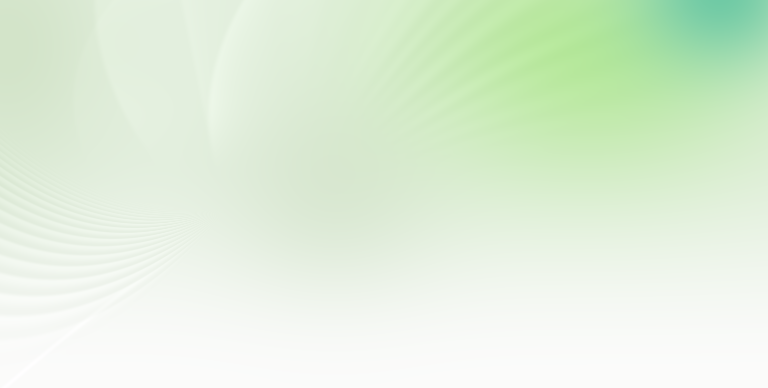
A WebGL 1 fragment shader for this background:

```glsl
precision highp float;
// Soft pale-green backdrop: a vertical wash with elliptical colour glows,
// overlaid with translucent ribbons, a pleated fan and faint curved rays.
// Positions are in canvas heights, with the origin at the lower left.
uniform vec2 u_resolution;

const vec3 PAPER = vec3(0.984, 0.984, 0.982);
const vec3 MIST = vec3(0.892, 0.938, 0.874);
const vec3 SAGE = vec3(0.822, 0.890, 0.782);
const vec3 MOSS = vec3(0.844, 0.900, 0.814);
const vec3 LIME = vec3(0.712, 0.908, 0.600);
const vec3 TEAL = vec3(0.435, 0.790, 0.645);

vec2 hashGradient(vec2 cell) {
  float h = fract(sin(dot(cell, vec2(127.1, 311.7))) * 43758.5);
  return vec2(cos(6.2832 * h), sin(6.2832 * h));
}

float gradientNoise(vec2 p) {
  vec2 i = floor(p), f = fract(p);
  vec2 w = f * f * f * (f * (f * 6.0 - 15.0) + 10.0);
  vec2 e = vec2(1.0, 0.0);
  float a = dot(hashGradient(i), f);
  float b = dot(hashGradient(i + e.xy), f - e.xy);
  float c = dot(hashGradient(i + e.yx), f - e.yx);
  float d = dot(hashGradient(i + e.xx), f - e.xx);
  return mix(mix(a, b, w.x), mix(c, d, w.x), w.y);
}

float glow(vec2 p, vec2 center, vec2 radius) {
  vec2 d = (p - center) / radius;
  return exp(-dot(d, d));
}

// Soft step at zero, then a slow fade over the given width.
float ribbon(float d, float edge, float width) {
  return smoothstep(-edge, edge, d) * exp(-max(d, 0.0) / width);
}

// Pleats that converge on a tip and sag toward the left.
float fan(vec2 p, vec2 tip) {
  float d = max(tip.x - p.x, 0.001);
  float bend = (tip.y - p.y) / d + 0.9 * d;
  float phase = fract(10.0 * log(max(bend, 0.05)));
  float pleat = smoothstep(0.0, 0.25, phase) * (1.0 - smoothstep(0.25, 1.0, phase));
  float range = smoothstep(0.15, 0.45, bend) * (1.0 - smoothstep(0.9, 1.3, bend));
  return (pleat - 0.5) * range * smoothstep(0.01, 0.2, d);
}

// Gently curved streaks spreading up and right from a hub.
float rays(vec2 p, vec2 hub) {
  vec2 v = p - hub;
  float r = length(v);
  float angle = atan(v.y, v.x) + 0.15 * r;
  float fine = sin(angle * 75.0 + 2.0 * gradientNoise(vec2(angle * 6.0, r * 2.0)));
  float broad = gradientNoise(vec2(angle * 9.0, r * 0.8));
  float sector = smoothstep(0.25, 0.75, angle);
  float fineSector = 1.0 - smoothstep(1.0, 1.35, angle);
  float broadSector = 1.0 - smoothstep(1.4, 1.9, angle);
  float reach = smoothstep(0.25, 0.55, r) * (1.0 - smoothstep(0.7, 1.15, r));
  return (0.45 * fine * fineSector + broad * broadSector) * sector * reach;
}

void main() {
  vec2 p = gl_FragCoord.xy / u_resolution.y;
  p.x *= 1.9845 * u_resolution.y / u_resolution.x;

  // Wash and coloured glows
  vec3 color = mix(PAPER, MIST, smoothstep(0.02, 0.66, p.y));
  color = mix(color, SAGE, 0.95 * glow(p, vec2(0.02, 0.88), vec2(0.27, 0.34)));
  color = mix(color, MOSS, 0.85 * glow(p, vec2(0.86, 0.54), vec2(0.28, 0.26)));
  color = mix(color, LIME, glow(p, vec2(1.52, 0.88), vec2(0.47, 0.33)));
  color = mix(color, TEAL, glow(p, vec2(1.86, 1.02), vec2(0.22, 0.19)));

  // Hanging ribbons in the upper left
  float rise = p.y - 0.7;
  float drop = 1.0 - p.y;
  float hang = smoothstep(0.54, 0.75, p.y);
  float light = 0.036 * ribbon(p.x - 0.54 - rise * rise, 0.010, 0.07);
  light += 0.024 * ribbon(p.x - 0.245 - 0.9 * drop * drop, 0.010, 0.12);
  light += 0.017 * ribbon(p.x - 0.47 - 0.2 * drop, 0.009, 0.05);
  float fold = p.y - 0.74;
  light += 0.011 * ribbon(p.x - 0.19 - 1.5 * fold * fold, 0.008, 0.08);
  light *= hang;

  // Fan, its bright lower hem, and the rays
  light += 0.038 * fan(p, vec2(0.60, 0.47));
  float x = p.x - 0.04;
  float hem = abs(p.y - 0.025 - 0.85 * x + 0.2 * x * x);
  light += 0.016 * (1.0 - smoothstep(0.0, 0.012, hem)) * (1.0 - smoothstep(0.25, 0.5, p.x));
  light += 0.017 * rays(p, vec2(0.75, 0.45));

  color += light * vec3(1.0, 0.8, 1.1);
  gl_FragColor = vec4(clamp(color, 0.0, 1.0), 1.0);
}
```
